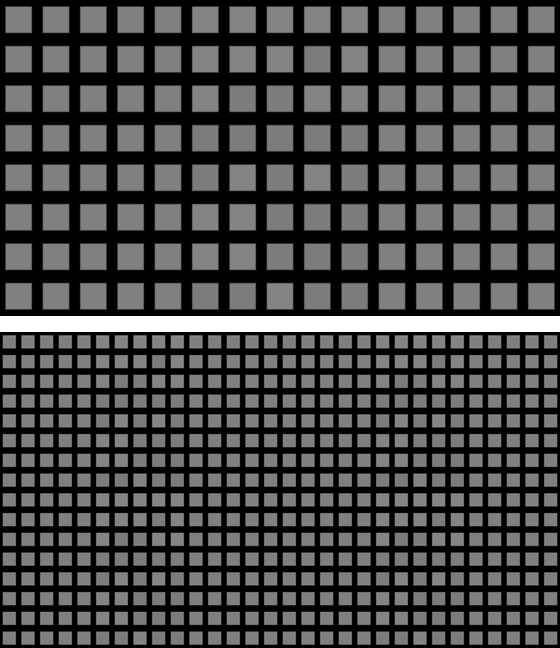
Top, the tile; bottom, the same tile 2 across and 2 down.
Reproduce this pattern procedurally as a Shadertoy shader.

```glsl
// Grid of grey squares on black, with faint light and dark tints in the central columns.

const vec2 GRID = vec2(15.0, 8.0);         // repeats across and down
const float HALF_SIDE = 1.0 / 24.0;        // half a square, in canvas heights
const vec2 TINTED_COLUMNS = vec2(5.0, 9.0); // first and last tinted column
const float BASE_GREY = 0.502;
const float TINT = 0.017;
const float DARK_SHARE = 0.55;

float hash(vec2 p) {
    return fract(sin(dot(p, vec2(127.1, 311.7))) * 43758.5453);
}

// Signed distance to an axis-aligned square
float squareDistance(vec2 p, float halfSide) {
    vec2 d = abs(p) - halfSide;
    return length(max(d, 0.0)) + min(max(d.x, d.y), 0.0);
}

// Coverage of a shape with a soft edge
float fill(float distance, float softness) {
    return 1.0 - smoothstep(-softness, softness, distance);
}

// Grey level of one square: neutral outside the tinted band of columns
float cellGrey(vec2 cell, vec2 band) {
    float inBand = step(band.x, cell.x) * step(cell.x, band.y);
    float direction = hash(cell) < DARK_SHARE ? -1.0 : 1.0;
    return BASE_GREY + TINT * direction * inBand;
}

void mainImage(out vec4 fragColor, in vec2 fragCoord) {
    vec2 canvas = vec2(iResolution.x / iResolution.y, 1.0);
    float pixel = 1.0 / iResolution.y;

    // Whole repeats, each square centred in its cell
    vec2 gridPos = fragCoord / iResolution.xy * GRID;
    vec2 cell = mod(floor(gridPos), GRID);
    vec2 local = (fract(gridPos) - 0.5) * canvas / GRID;

    float mask = fill(squareDistance(local, HALF_SIDE), pixel);
    fragColor = vec4(vec3(cellGrey(cell, TINTED_COLUMNS) * mask), 1.0);
}
```
